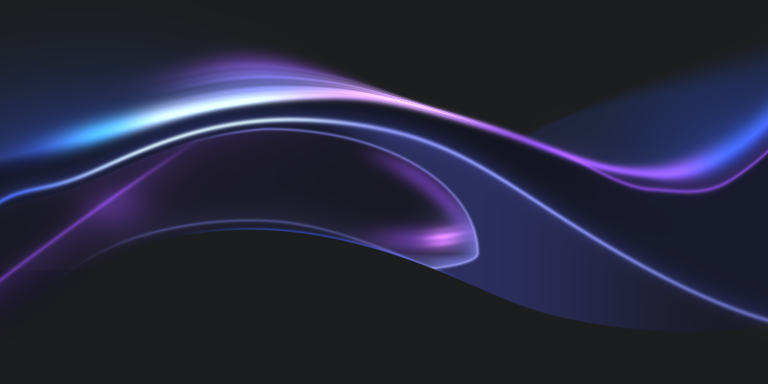
Write a WebGL 2 fragment shader that draws this background.

```glsl
#version 300 es
precision highp float;
// Dark backdrop crossed by glowing silk waves with a folded loop of light.
uniform vec2 u_resolution;
out vec4 fragColor;

const vec3 CHARCOAL = vec3(0.11, 0.115, 0.12);
const vec3 INK = vec3(0.075, 0.08, 0.125);
const vec3 LENS = vec3(0.095, 0.095, 0.14);
const vec3 SLATE = vec3(0.17, 0.18, 0.37);
const vec3 NAVY = vec3(0.02, 0.08, 0.30);
const vec3 BLUE = vec3(0.14, 0.27, 0.90);
const vec3 CYAN = vec3(0.22, 0.68, 0.96);
const vec3 ICE = vec3(0.84, 0.96, 1.0);
const vec3 LILAC = vec3(0.80, 0.58, 0.98);
const vec3 VIOLET = vec3(0.50, 0.22, 0.88);
const vec3 PERIWINKLE = vec3(0.46, 0.47, 0.95);
const vec3 PINK = vec3(0.92, 0.50, 0.88);
const vec2 LOOP_TOP_RADII = vec2(0.545, 0.324);
const vec2 LOOP_LOW_RADII = vec2(0.195, 0.043);
const float LOOP_TIP = 1.245;
const float LOOP_AXIS = 0.34;
const float FOLD_GAP = 0.022;

float ramp(float a, float b, float x) { return smoothstep(a, b, x); }
float bell(float d, float w) { return exp(-d * d / (w * w)); }

// Exponential glow with its own reach above and below an edge.
float glow(float d, float above, float below) {
  return exp(-abs(d) / (d > 0.0 ? above : below));
}

vec3 screen(vec3 base, vec3 light) {
  return base + (1.0 - base) * clamp(light, 0.0, 1.0);
}

// Height of each wave across the canvas.
float ribbonCurve(float x) {
  float rate = x < 0.87 ? 2.5 : 3.65;
  float lift = max(x - 1.7, 0.0);
  return 0.6475 + 0.1025 * cos(rate * (x - 0.87)) + lift * lift + 0.013 * bell(x - 1.37, 0.18);
}
float middleCurve(float x) {
  return 0.408 + 0.279 * cos(2.08 * (x - 0.74)) + 0.058 * bell(x, 0.14) + 0.025 * bell(x - 1.17, 0.25);
}
float floorCurve(float x) {
  return 0.2685 + 0.1335 * cos(2.73 * (x - 0.65)) - 0.017 * bell(x - 1.38, 0.2) - 0.08 * bell(x, 0.2);
}

float ellipseDistance(vec2 p, vec2 r) {
  float k = length(p / r);
  return k * (k - 1.0) / max(length(p / (r * r)), 0.0001);
}

// Rounded tip: a tall quarter ellipse above the axis, a flat one below.
float loopDistance(vec2 p) {
  vec2 r = p.y > LOOP_AXIS ? LOOP_TOP_RADII : LOOP_LOW_RADII;
  return ellipseDistance(vec2(max(p.x - LOOP_TIP + r.x, 0.0), p.y - LOOP_AXIS), r);
}

vec3 ribbonColor(float x) {
  vec3 c = mix(BLUE, CYAN, ramp(0.03, 0.27, x));
  c = mix(c, ICE, ramp(0.25, 0.45, x));
  c = mix(c, LILAC, ramp(0.62, 0.92, x));
  c = mix(c, VIOLET, ramp(1.05, 1.4, x));
  return mix(c, BLUE, ramp(1.75, 1.92, x));
}

// Soft blue haze above the ribbon, cut by two dark wedges.
vec3 haze(vec2 p, float px) {
  float wedge = 0.645 + 0.5 * (p.x - 1.354) - 0.12 * pow(p.x - 1.354, 2.0);
  float right = ramp(1.33, 1.4, p.x) * ramp(-px, 0.012 + 0.1 * ramp(1.4, 2.0, p.x), wedge - p.y);
  right *= 0.35 + 0.65 * bell(length((p - vec2(1.9, 0.63)) * vec2(0.8, 1.0)), 0.22);
  float left = bell(length((p - vec2(0.2, 0.62)) * vec2(0.5, 1.0)), 0.22);
  left *= ramp(0.0, 0.1, 0.765 + 0.5 * (1.0 - p.x) - p.y);
  return NAVY * (right + 0.75 * left);
}

vec3 lowerSheets(vec2 p, float px) {
  float dMid = p.y - middleCurve(p.x);
  float dFloor = p.y - floorCurve(p.x);
  float dLoop = loopDistance(p);
  float dFold = max(dLoop, dMid + FOLD_GAP);
  float inside = ramp(px, -px, dFold);
  vec3 sheet = mix(SLATE, LENS * 1.1, ramp(1.2, 1.95, p.x));
  sheet = mix(INK, sheet, ramp(0.8, 1.05, p.x));
  vec3 c = mix(sheet, LENS, inside);

  // Inner light of the loop: violet shoulder, pale rim and pink curl.
  float tip = ramp(1.0, 1.18, p.x);
  float low = ramp(0.52, 0.34, p.y);
  vec3 light = VIOLET * 0.55 * bell(dLoop + 0.025, 0.028) * ramp(0.9, 1.1, p.x) * ramp(0.36, 0.5, p.y);
  light += PERIWINKLE * 0.85 * exp(min(dLoop, 0.0) / 0.055) * tip * low;
  float curl = p.y - 0.375 - 0.8 * pow(max(p.x - 1.08, 0.0), 2.0);
  float streak = 0.85 + 0.15 * sin(curl * 300.0);
  light += PINK * 0.75 * streak * bell(curl, 0.024) * bell(p.x - 1.155, 0.05);
  light += VIOLET * 0.55 * bell(curl, 0.035) * bell(p.x - 1.09, 0.12);
  light += VIOLET * 0.16 * glow(dMid + FOLD_GAP, 0.01, 0.07) * bell(p.x - 0.5, 0.3);
  c = screen(c, light * inside);
  c = screen(c, PERIWINKLE * 0.6 * bell(dFold, 0.004) * ramp(0.42, 0.7, p.x));

  // Violet strand at the left and the faint lines along the floor.
  float strand = p.y - (0.27 + 0.76 * p.x - 0.1 * p.x * p.x);
  float strandFade = ramp(0.58, 0.3, p.x);
  light = VIOLET * strandFade * (0.4 * bell(strand, 0.007) + 0.25 * glow(strand, 0.02, 0.07));
  light += VIOLET * 0.25 * bell(length((p - vec2(0.3, 0.46)) * vec2(0.7, 1.0)), 0.06);
  float line = dFloor - 0.024 * ramp(1.15, 0.7, p.x);
  float lineFade = ramp(0.1, 0.5, p.x) * ramp(1.2, 1.05, p.x);
  light += PERIWINKLE * lineFade * (0.3 * bell(line, 0.004) + 0.12 * glow(line, 0.035, 0.015));
  light += BLUE * 0.65 * bell(dFloor, 0.005) * ramp(0.4, 0.75, p.x) * ramp(1.25, 1.0, p.x);
  c = screen(c, light);
  float soft = mix(0.1, px, ramp(0.05, 0.5, p.x));
  return mix(CHARCOAL, c, ramp(-soft, soft, dFloor));
}

vec3 ribbonLight(vec2 p) {
  float x = p.x;
  float d = p.y - ribbonCurve(x);
  float reach = mix(0.036, 0.010, ramp(0.2, 1.2, x)) + 0.035 * ramp(1.55, 1.95, x);
  float under = mix(0.03, 0.010, ramp(0.1, 0.6, x)) + 0.030 * ramp(1.65, 1.95, x);
  float core = bell(d, d > 0.0 ? reach : under) * ramp(-0.02, 0.3, x);
  vec3 light = ribbonColor(x) * core * mix(1.0, 0.72, ramp(1.75, 1.95, x));
  light += BLUE * 0.35 * glow(d, 0.055, 0.025) * (ramp(0.9, 0.3, x) + ramp(1.55, 1.9, x));

  // Striped veil that narrows into the ribbon.
  float t = d / mix(0.11, 0.012, ramp(0.55, 1.15, x));
  float stripes = 0.82 + 0.12 * sin(t * 19.0 + x * 3.0) + 0.06 * sin(t * 43.0);
  float veil = ramp(-0.1, 0.3, t) * ramp(1.15, 0.55, t) * ramp(0.3, 0.72, x) * ramp(1.4, 1.0, x);
  light += mix(PERIWINKLE, LILAC, ramp(0.7, 1.0, x)) * 0.8 * veil * stripes;
  light += VIOLET * 0.45 * bell(t - 0.95, 0.3) * bell(x - 0.68, 0.23);

  // Thin lower hem where the ribbon opens again.
  float hem = d + 0.04 * ramp(1.45, 1.7, x) + 0.035 * ramp(1.7, 1.9, x);
  light += VIOLET * ramp(1.35, 1.6, x) * (0.5 * bell(hem, 0.006) + 0.28 * glow(hem, 0.035, 0.006));
  return light;
}

void main() {
  vec2 p = gl_FragCoord.xy / u_resolution * vec2(2.0, 1.0);
  float px = 1.0 / u_resolution.y;
  float dRibbon = p.y - ribbonCurve(p.x);
  float dMid = p.y - middleCurve(p.x);
  vec3 band = INK + vec3(0.02, 0.02, 0.05) * ramp(1.2, 1.8, p.x);
  vec3 color = mix(band, screen(CHARCOAL, haze(p, px)), ramp(-0.03, 0.005, dRibbon));
  color = mix(lowerSheets(p, px), color, ramp(-px, px, dMid));

  // Luminous edge of the middle wave.
  vec3 edge = mix(mix(BLUE, ICE, ramp(0.0, 0.4, p.x)), PERIWINKLE, ramp(0.65, 1.05, p.x));
  float fade = mix(1.0, 0.65, ramp(1.3, 2.0, p.x));
  color = screen(color, edge * fade * 0.9 * bell(dMid, 0.0065));
  color = screen(color, mix(BLUE, PERIWINKLE, 0.4) * 0.38 * fade * glow(dMid, 0.022, 0.012));
  color = screen(color, ribbonLight(p));
  fragColor = vec4(color, 1.0);
}
```
